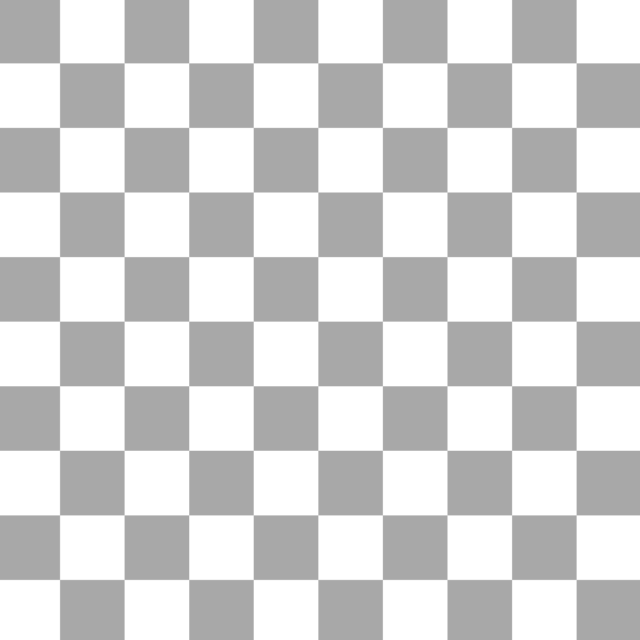
This pattern is drawn by a three.js fragment shader. Its source:

```glsl
varying vec2 vUv;

const vec3 GRAY = vec3(0.66);
const vec3 WHITE = vec3(1.0);
const float CELL_SIZE = 0.1009;          // side of one square
const vec2 GRID_CORNER = vec2(0.4974);   // a corner shared by four squares
const float EDGE_WIDTH = 0.002;          // width of the smoothed border

// Signed distance to the nearest grid line, in cells: positive in even cells
vec2 alternatingDistance(vec2 cellPos) {
  return 0.5 - abs(mod(cellPos + 0.5, 2.0) - 1.0);
}

// Coverage of the white squares, from 0 to 1
float checkerboard(vec2 uv) {
  vec2 lineDistance = alternatingDistance((uv - GRID_CORNER) / CELL_SIZE) * CELL_SIZE;
  vec2 stripes = clamp(2.0 * lineDistance / EDGE_WIDTH, -1.0, 1.0);
  return 0.5 + 0.5 * stripes.x * stripes.y;
}

void main() {
  gl_FragColor = vec4(mix(GRAY, WHITE, checkerboard(vUv)), 1.0);
}
```
